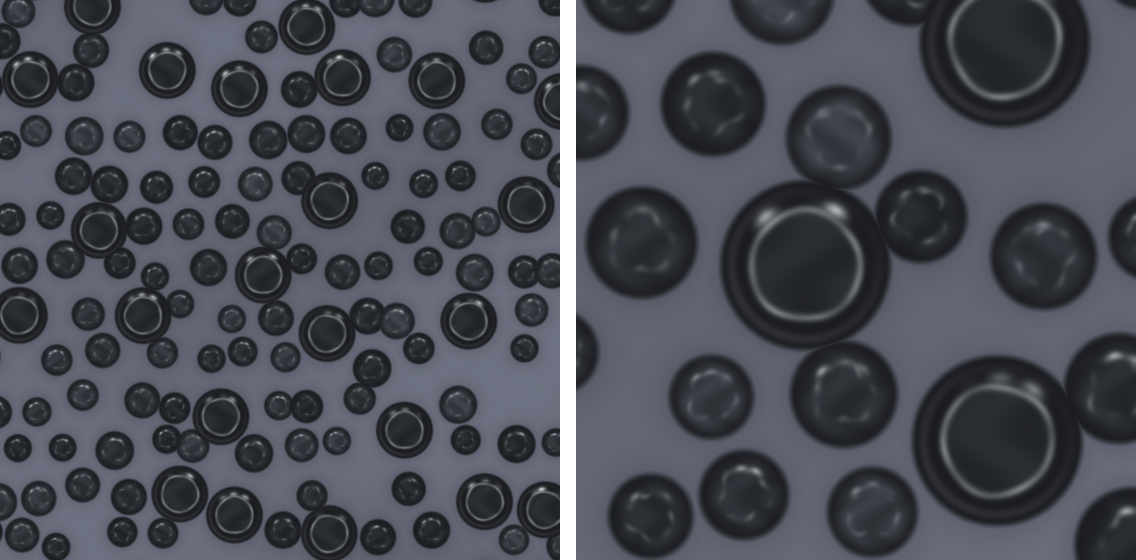
Left: the whole. Right: its middle third, enlarged.
This texture is drawn by a three.js fragment shader. Its source:

```glsl
// Dark glassy beads scattered over a soft blue-grey ground: two jittered grids
// (small beads, and large ones that push small ones away) are shaded in polar
// form with a dark rim, a thin broken light ring and glints near the top.
varying vec2 vUv;

const vec3 GROUND_LIGHT = vec3(0.432, 0.450, 0.512);
const vec3 GROUND_DARK = vec3(0.385, 0.397, 0.450);
const vec3 RIM = vec3(0.100, 0.104, 0.120);
const vec3 BODY = vec3(0.142, 0.153, 0.170);
const vec3 PALE_BODY = vec3(0.245, 0.260, 0.288);
const vec3 RING_LIGHT = vec3(0.520, 0.540, 0.560);
const vec3 GLINT = vec3(0.820, 0.850, 0.870);

const float LARGE_GRID = 5.5;      // cells across the canvas
const float LARGE_SHARE = 0.66;    // cells that hold a bead
const float LARGE_JITTER = 0.62;
const float LARGE_RADIUS = 0.0505;
const float SMALL_GRID = 12.5;
const float SMALL_SHARE = 0.90;
const float SMALL_JITTER = 0.50;
const float SMALL_RADIUS_MIN = 0.0245;
const float SMALL_RADIUS_MAX = 0.0345;
const float CLEARANCE = 0.018;     // room kept between large and small
const float EDGE = 0.0028;
const float HALO_WIDTH = 0.013;
const float HALO_DEPTH = 0.13;

float hash(vec2 p) {
  return fract(sin(dot(p, vec2(127.1, 311.7))) * 43758.55);
}

vec2 hash2(vec2 p) {
  return vec2(hash(p), hash(p + 57.3));
}

// Alternate rows are shifted by half a cell
float rowShift(float row) {
  return 0.5 * mod(row, 2.0);
}

vec2 beadCentre(vec2 cell, float grid, float jitter) {
  vec2 offset = 0.5 + jitter * (hash2(cell + grid) - 0.5);
  return (cell + offset + vec2(rowShift(cell.y), 0.0)) / grid;
}

// Cell at a neighbour step from the one that holds p
vec2 cellNear(vec2 p, float grid, vec2 stepTo) {
  float row = floor(p.y * grid) + stepTo.y;
  return vec2(floor(p.x * grid - rowShift(row)) + stepTo.x, row);
}

bool hasLarge(vec2 cell) {
  return hash(cell + 19.7) < LARGE_SHARE;
}

bool hasRoom(vec2 centre) {
  for (float j = -1.0; j <= 1.0; j++)
  for (float i = -1.0; i <= 1.0; i++) {
    vec2 cell = cellNear(centre, LARGE_GRID, vec2(i, j));
    vec2 large = beadCentre(cell, LARGE_GRID, LARGE_JITTER);
    if (hasLarge(cell) && distance(centre, large) < LARGE_RADIUS + CLEARANCE) return false;
  }
  return true;
}

float bump(float x, float width) {
  return exp(-x * x / (width * width));
}

// Shade a unit bead at q; large is 1 for the big ringed kind
vec3 shadeBead(vec2 q, float seed, float large) {
  float rho = length(q);
  float angle = atan(q.y, q.x + 1e-5);
  float phase = seed * 40.0;
  float wobble = sin(3.0 * angle + phase) + 0.6 * sin(5.0 * angle - 2.0 * phase);

  // Body, paler on some small beads, with faint mottling
  float pale = mix(seed * seed * 0.85, 0.06, large);
  vec3 col = mix(BODY, PALE_BODY, pale);
  col *= 1.0 + 0.13 * sin(q.x * 5.0 + phase + 2.0 * sin(q.y * 4.0 + phase));
  float rim = mix(smoothstep(0.55, 0.95, rho), smoothstep(0.60, 0.72, rho), large);
  col = mix(col, RIM, rim * mix(0.75, 0.9, large));
  col += 0.075 * large * bump(rho - 0.87, 0.06) * (0.6 - 0.4 * sin(angle + 0.7));

  // Thin ring, more broken on small beads
  float ringRadius = mix(0.54, 0.64, large) + wobble * mix(0.055, 0.012, large);
  float broken = 0.5 + 0.5 * sin(2.0 * angle + phase * 1.7) * sin(5.0 * angle + phase);
  float ring = bump(rho - ringRadius, mix(0.07, 0.048, large));
  ring *= mix(0.48 * broken * broken, 0.40 + 0.45 * broken, large);
  col = mix(col, RING_LIGHT, ring);

  // Glints along the upper edge
  for (float k = 0.0; k < 3.0; k++) {
    float strength = hash(vec2(seed * 91.0, k));
    float turn = angle - (0.95 + 0.62 * k + 0.35 * (strength - 0.5));
    float spot = bump(rho - mix(0.60, 0.74, large), 0.075) * bump(turn * rho, 0.14);
    col = mix(col, GLINT, spot * strength * mix(0.65, 0.95, large));
  }
  return col;
}

// Lay one bead over the colour (rgb) and coverage (a), and deepen the halo
void addBead(vec2 p, vec2 centre, float radius, float seed, float large, inout vec4 beads, inout float halo) {
  float d = distance(p, centre) - radius;
  float mask = 1.0 - smoothstep(-EDGE, EDGE, d);
  halo = max(halo, exp(-max(d, 0.0) / HALO_WIDTH));
  if (mask > 0.0) {
    beads.rgb = mix(beads.rgb, shadeBead((p - centre) / radius, seed, large), mask);
    beads.a = max(beads.a, mask);
  }
}

void main() {
  vec2 p = vUv;
  vec4 beads = vec4(RIM, 0.0);
  float halo = 0.0;

  for (float j = -1.0; j <= 1.0; j++)
  for (float i = -1.0; i <= 1.0; i++) {
    vec2 cell = cellNear(p, SMALL_GRID, vec2(i, j));
    vec2 centre = beadCentre(cell, SMALL_GRID, SMALL_JITTER);
    float radius = mix(SMALL_RADIUS_MIN, SMALL_RADIUS_MAX, hash(cell + 5.1));
    if (hash(cell + 31.9) < SMALL_SHARE && hasRoom(centre))
      addBead(p, centre, radius, hash(cell + 83.3), 0.0, beads, halo);
  }
  for (float j = -1.0; j <= 1.0; j++)
  for (float i = -1.0; i <= 1.0; i++) {
    vec2 cell = cellNear(p, LARGE_GRID, vec2(i, j));
    vec2 centre = beadCentre(cell, LARGE_GRID, LARGE_JITTER);
    if (hasLarge(cell)) addBead(p, centre, LARGE_RADIUS, hash(cell + 71.7), 1.0, beads, halo);
  }

  // Slow cloudy ground from layered sines
  float cloud = sin(p.x * 7.0 + 2.0 * sin(p.y * 5.0)) + sin(p.y * 9.0 - 3.0 * p.x + 1.0);
  vec3 ground = mix(GROUND_DARK, GROUND_LIGHT, clamp(0.6 + 0.25 * cloud, 0.0, 1.0));
  ground *= 1.0 - HALO_DEPTH * halo;
  gl_FragColor = vec4(mix(ground, beads.rgb, beads.a), 1.0);
}
```
